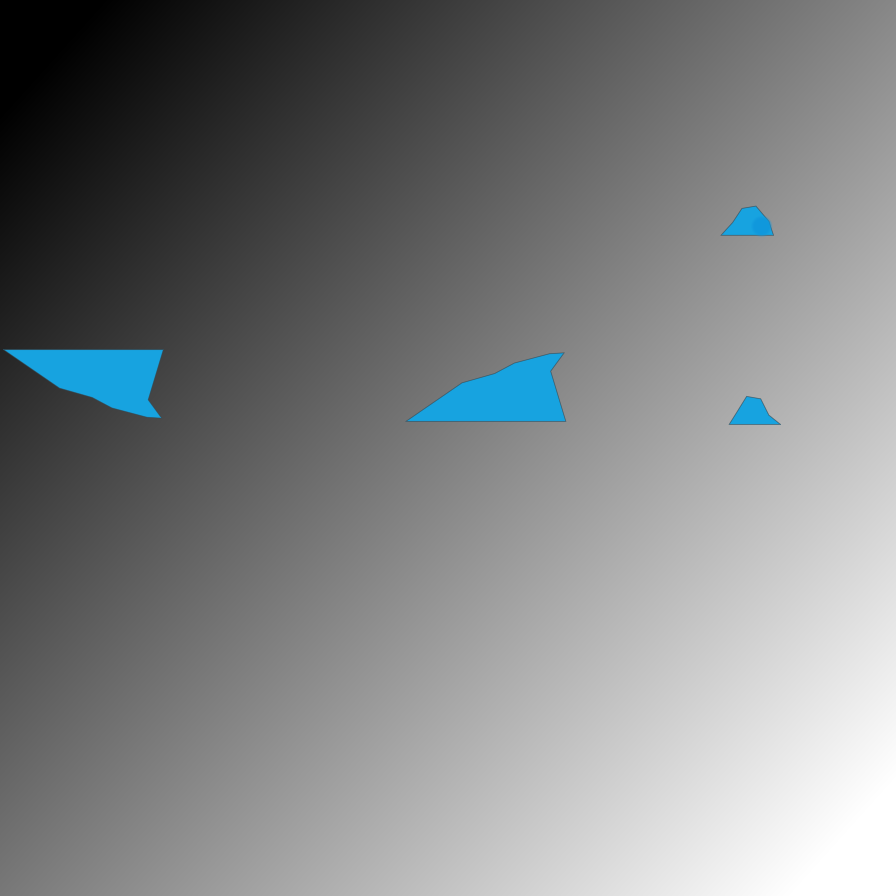
This background is drawn by a WebGL 1 fragment shader. Its source:

```glsl
precision highp float;
// Flat blue fins and small mounds over a diagonal black to white gradient.

uniform vec2 u_resolution;

// Signed distance to a closed polygon; repeated vertices are harmless.
float polygon(vec2 p, vec2 v[9]) {
  float nearest = 1e3, side = 1.0;
  vec2 b = v[8];
  for (int i = 0; i < 9; i++) {
    vec2 a = v[i], e = b - a, w = p - a;
    vec2 gap = w - e * clamp(dot(w, e) / max(dot(e, e), 1e-9), 0.0, 1.0);
    nearest = min(nearest, dot(gap, gap));
    bool above = p.y >= a.y, below = p.y < b.y;
    bool left = e.x * w.y > e.y * w.x;
    if ((above && below && left) || (!above && !below && !left)) side = -side;
    b = a;
  }
  return side * sqrt(nearest);
}

// Long fin with its nose at the origin and a notched tail.
float fin(vec2 p) {
  vec2 v[9];
  v[0] = vec2(0.0);
  v[1] = vec2(0.1784, 0.0);
  v[2] = vec2(0.1615, 0.056);
  v[3] = vec2(0.1765, 0.0765);
  v[4] = vec2(0.1602, 0.0755);
  v[5] = vec2(0.121, 0.0651);
  v[6] = vec2(0.099, 0.0534);
  v[7] = vec2(0.0625, 0.043);
  v[8] = vec2(0.034, 0.0234);
  return polygon(p, v);
}

// Small mound on a flat base, shaped by its shoulders and crest.
float mound(vec2 p, float base, vec2 shoulder, vec2 crestR, vec2 crestL, vec2 flank) {
  vec2 v[9];
  v[0] = vec2(0.0);
  v[1] = vec2(base, 0.0);
  v[2] = shoulder;
  v[3] = crestR;
  v[4] = crestL;
  for (int i = 5; i < 9; i++) v[i] = flank;
  return polygon(p, v);
}

void main() {
  vec2 p = gl_FragCoord.xy / u_resolution;
  float pixel = 1.0 / min(u_resolution.x, u_resolution.y);

  // Diagonal gradient, clipped at both corners
  vec3 color = vec3(clamp(0.6 * p.x + 0.54 * (1.0 - p.y) - 0.07, 0.0, 1.0));

  // Two fins, the left one mirrored top to bottom
  float d = fin(p - vec2(0.4531, 0.5297));
  d = min(d, fin((p - vec2(0.0039, 0.6098)) * vec2(1.0, -1.0)));

  // Two mounds on the right
  d = min(d, mound(p - vec2(0.8138, 0.5263), 0.0573, vec2(0.0443, 0.0104),
    vec2(0.0352, 0.0286), vec2(0.0195, 0.0313), vec2(0.0091, 0.0145)));
  d = min(d, mound(p - vec2(0.8047, 0.7374), 0.0586, vec2(0.0534, 0.0156),
    vec2(0.039, 0.0326), vec2(0.0234, 0.03), vec2(0.013, 0.0143)));

  // Blue fill with a faint dark outline
  vec3 blue = vec3(0.09, 0.64, 0.88);
  color = mix(color, blue, smoothstep(0.5, -0.5, d / pixel));
  float outline = 1.0 - smoothstep(0.0, 0.0006 + 0.5 * pixel, abs(d));
  color = mix(color, vec3(0.2, 0.28, 0.32), 0.55 * outline);

  // Deeper blue spot on the upper mound
  float spot = length(p - vec2(0.85, 0.7475)) - 0.0105;
  color = mix(color, vec3(0.06, 0.59, 0.86), 0.85 * smoothstep(0.0025, -0.0025, spot));

  gl_FragColor = vec4(color, 1.0);
}
```
